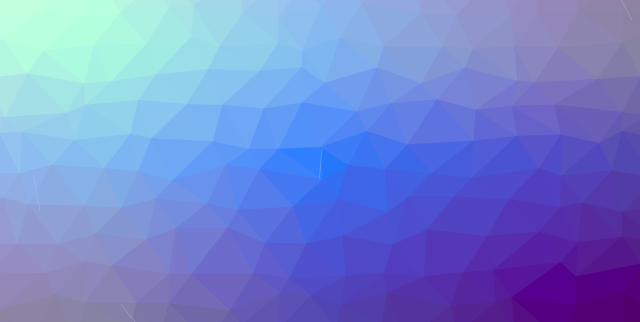
A Shadertoy shader for this background:

```glsl
// Low-poly gradient: a staggered lattice with jittered vertices is split into
// flat triangles. Each takes the colour at its centroid, an even perceptual
// blend of one palette read across and the same palette read downwards.

const vec2 CELL = vec2(0.133, 0.100);    // lattice spacing, in canvas heights
const vec2 ORIGIN = vec2(0.036, 0.065);  // lattice offset
const vec2 JITTER = vec2(0.33, 0.29);    // vertex displacement, in cells
const float SEAM_WIDTH = 0.0022;
const float SEAM_OPACITY = 0.35;
const vec3 SEAM_COLOR = vec3(0.75, 0.85, 0.95);

// Palette from mint through blue to deep purple
const float STOP_AT[5] = float[5](0.0, 0.16, 0.5, 0.85, 1.0);
const vec3 STOP_COLOR[5] = vec3[5](
    vec3(0.77, 1.00, 0.87), vec3(0.67, 1.00, 0.87), vec3(0.11, 0.48, 1.00),
    vec3(0.34, 0.00, 0.60), vec3(0.31, 0.00, 0.40));

// Faint open seams, as start and end points
const vec4 SEAMS[4] = vec4[4](
    vec4(1.000, 0.539, 0.992, 0.448), vec4(0.104, 0.456, 0.124, 0.347),
    vec4(1.930, 1.000, 1.961, 0.940), vec4(0.376, 0.054, 0.420, 0.000));

// Linear RGB to XYZ, relative to white
const mat3 RGB_TO_XYZ = mat3(0.434, 0.213, 0.018,
                             0.376, 0.715, 0.109,
                             0.190, 0.072, 0.873);

// Cube-rooted XYZ: blending here is the same as blending in Lab
vec3 toPerceptual(vec3 rgb) {
    return pow(RGB_TO_XYZ * pow(rgb, vec3(2.2)), vec3(1.0 / 3.0));
}

vec3 toRgb(vec3 v) {
    vec3 linear = inverse(RGB_TO_XYZ) * (v * v * v);
    return pow(clamp(linear, 0.0, 1.0), vec3(1.0 / 2.2));
}

vec3 palette(float t) {
    vec3 color = toPerceptual(STOP_COLOR[0]);
    for (int i = 1; i < 5; i++) {
        float k = (t - STOP_AT[i - 1]) / (STOP_AT[i] - STOP_AT[i - 1]);
        color = mix(color, toPerceptual(STOP_COLOR[i]), clamp(k, 0.0, 1.0));
    }
    return color;
}

vec2 hash2(vec2 id) {
    vec3 q = fract(id.xyx * vec3(0.1031, 0.1030, 0.0973));
    q += dot(q, q.yzx + 33.33);
    return fract((q.xx + q.yz) * q.zy);
}

vec2 vertexAt(vec2 id) {
    vec2 stagger = vec2(0.5 * mod(id.y, 2.0), 0.0);
    return ORIGIN + CELL * (id + stagger + JITTER * (2.0 * hash2(id) - 1.0));
}

// Signed distance to the line a-b, positive on its left
float edgeSide(vec2 p, vec2 a, vec2 b) {
    vec2 e = normalize(b - a);
    return e.x * (p.y - a.y) - e.y * (p.x - a.x);
}

// Adds a counter-clockwise triangle, weighted by its pixel coverage
void addTriangle(inout vec4 sum, vec2 p, vec2 a, vec2 b, vec2 c,
                 float pixel, float aspect) {
    float inside = min(edgeSide(p, a, b), min(edgeSide(p, b, c), edgeSide(p, c, a)));
    float cover = clamp(0.5 + inside / pixel, 0.0, 1.0);
    if (cover <= 0.0) return;
    vec2 center = (a + b + c) / 3.0;
    vec3 blend = 0.5 * (palette(center.x / aspect) + palette(1.0 - center.y));
    sum += cover * vec4(toRgb(blend), 1.0);
}

float segmentDistance(vec2 p, vec2 a, vec2 b) {
    vec2 e = b - a;
    return length(p - a - e * clamp(dot(p - a, e) / dot(e, e), 0.0, 1.0));
}

void mainImage(out vec4 fragColor, in vec2 fragCoord) {
    float pixel = 1.0 / iResolution.y;
    float aspect = iResolution.x * pixel;
    vec2 p = fragCoord * pixel;
    vec2 base = floor((p - ORIGIN) / CELL);

    // Nearby quads, each cut along its shorter diagonal
    vec4 sum = vec4(0.0);
    for (int y = -1; y <= 1; y++) {
        for (int x = -2; x <= 1; x++) {
            vec2 id = base + vec2(x, y);
            vec2 a = vertexAt(id);
            vec2 b = vertexAt(id + vec2(1.0, 0.0));
            vec2 c = vertexAt(id + vec2(1.0, 1.0));
            vec2 d = vertexAt(id + vec2(0.0, 1.0));
            if (distance(a, c) < distance(b, d)) {
                addTriangle(sum, p, a, b, c, pixel, aspect);
                addTriangle(sum, p, a, c, d, pixel, aspect);
            } else {
                addTriangle(sum, p, a, b, d, pixel, aspect);
                addTriangle(sum, p, b, c, d, pixel, aspect);
            }
        }
    }
    vec3 color = sum.rgb / max(sum.a, 0.001);

    // Hairline seams
    for (int i = 0; i < 4; i++) {
        float dist = segmentDistance(p, SEAMS[i].xy, SEAMS[i].zw);
        float line = clamp(0.5 + (0.5 * SEAM_WIDTH - dist) / pixel, 0.0, 1.0);
        color = mix(color, SEAM_COLOR, SEAM_OPACITY * line);
    }
    fragColor = vec4(color, 1.0);
}
```
